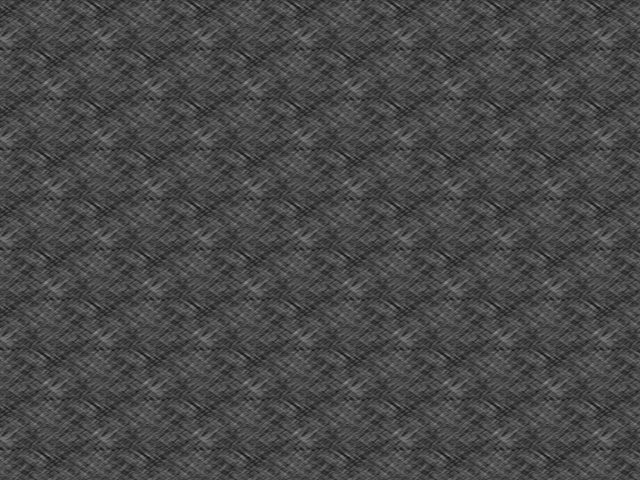
Write a Shadertoy shader that draws this texture.

```glsl
// Dark grey cross-hatched fabric: fine slanted strokes in a half-drop repeat.

const float ROWS = 9.6;                  // repeat rows over the canvas height
const vec2  ORIGIN = vec2(5.15, 5.62);   // one repeat's anchor, in row heights
const float LINE_WIDTH = 0.036;          // stroke thickness, in row heights
const float STROKE_LENGTH = 0.24;        // typical stroke length, in row heights
const float BASE_TONE = 0.289;
const float HATCH_CONTRAST = 0.52;
const float BLOTCH_CONTRAST = 0.02;
const float GRAIN_CONTRAST = 0.15;
const float PATCH_CONTRAST = 0.016;      // worn and shaded patches
const float GLINT = 0.45;                // extra contrast of the bright strokes
const float DASH_DEPTH = 0.14;

// Lattice-aligned stroke axes: xy gives the across axis, zw the along axis.
const vec4 STEEP_AXES = vec4(1.0, 0.0, 0.0, 1.0);
const vec4 RISING[3] = vec4[3](STEEP_AXES, vec4(3.0, -1.0, 1.0, 0.0),
                               vec4(4.0, -1.0, 1.0, 0.0));
const vec4 FALLING[3] = vec4[3](vec4(2.0, 3.0, 1.0, 1.0), vec4(3.0, 4.0, 1.0, 1.0),
                                vec4(4.0, 5.0, 1.0, 1.0));

float hash(vec2 p) {
    vec3 q = fract(vec3(p.xyx) * vec3(0.1031, 0.1030, 0.0973));
    q += dot(q, q.yzx + 33.33);
    return fract((q.x + q.y) * q.z);
}

// One row of random brightness, wrapping after count segments.
float strokeRow(float s, float row, float count, float seed) {
    s += hash(vec2(row, seed + 7.0)) * count;
    float i = floor(s);
    float a = hash(vec2(mod(i, count) + seed * 63.0, row));
    float b = hash(vec2(mod(i + 1.0, count) + seed * 63.0, row));
    return mix(a, b, smoothstep(0.0, 1.0, s - i));
}

// Stretched noise that repeats on the half-drop lattice.
float strokes(vec2 uv, vec4 axes, float width, float len, float seed) {
    float span = length(vec2(2.0 * axes.y - axes.x, axes.x));
    float rows = max(1.0, round(2.0 / span / width));
    float count = max(2.0, round(span / len));
    float t = dot(uv, axes.xy) * rows;
    float s = dot(uv, axes.zw) * count;
    float i = floor(t);
    float a = strokeRow(s, mod(i, rows), count, seed);
    float b = strokeRow(s, mod(i + 1.0, rows), count, seed);
    return mix(a, b, smoothstep(0.0, 1.0, t - i));
}

// Offset from the nearest anchor of the half-drop lattice.
vec2 wrapOffset(vec2 d) {
    d -= vec2(round(d.y));
    d.x -= 2.0 * round(d.x * 0.5);
    return d;
}

float spot(vec2 p, vec2 center, vec2 radius) {
    vec2 d = wrapOffset(p - center) / radius;
    return exp(-dot(d, d));
}

// Short dark ticks strung along the top of each repeat.
float darkDashes(vec2 p) {
    float mask = 0.0;
    for (int i = 0; i < 5; i++) {
        float k = float(i);
        vec2 center = vec2(-0.22 + 0.11 * k, 0.05 * (hash(vec2(k, 5.0)) - 0.5));
        vec2 d = wrapOffset(p - center);
        d.y += 0.4 * d.x;
        float edge = length(d / vec2(0.045, 0.026));
        mask = max(mask, 1.0 - smoothstep(0.5, 1.5, edge));
    }
    return mask;
}

void mainImage(out vec4 fragColor, in vec2 fragCoord) {
    vec2 p = fragCoord / iResolution.y * ROWS - ORIGIN;
    vec2 uv = vec2((p.x - p.y) * 0.5, p.y);

    // Crossed families of strokes
    float rising = 0.0;
    float falling = 0.0;
    for (int i = 0; i < 3; i++) {
        float seed = float(i) + 1.0;
        rising += strokes(uv, RISING[i], LINE_WIDTH, STROKE_LENGTH, seed) / 3.0;
        falling += strokes(uv, FALLING[i], LINE_WIDTH, STROKE_LENGTH, seed + 3.0) / 3.0;
    }
    float tone = BASE_TONE + HATCH_CONTRAST * (0.5 * (rising + falling) - 0.5);

    // Soft blotches and fine grain
    float blotch = strokes(uv, STEEP_AXES, 0.24, 0.28, 7.0);
    float grain = strokes(uv, STEEP_AXES, 0.03, 0.04, 8.0);
    tone += BLOTCH_CONTRAST * (blotch - 0.5) + GRAIN_CONTRAST * (grain - 0.5);

    // Worn light patch and shaded patch
    tone += PATCH_CONTRAST * spot(p, vec2(-0.10, -0.22), vec2(0.26, 0.20));
    tone -= PATCH_CONTRAST * spot(p, vec2(-0.77, -0.05), vec2(0.28, 0.24));

    // Clusters of bright strokes and the dark ticks
    tone += GLINT * spot(p, vec2(-0.12, 0.36), vec2(0.22, 0.16)) * (rising - 0.47);
    tone += GLINT * spot(p, vec2(0.67, -0.17), vec2(0.28, 0.14)) * (falling - 0.47);
    tone -= DASH_DEPTH * darkDashes(p);

    fragColor = vec4(vec3(clamp(tone, 0.08, 0.62)), 1.0);
}
```
